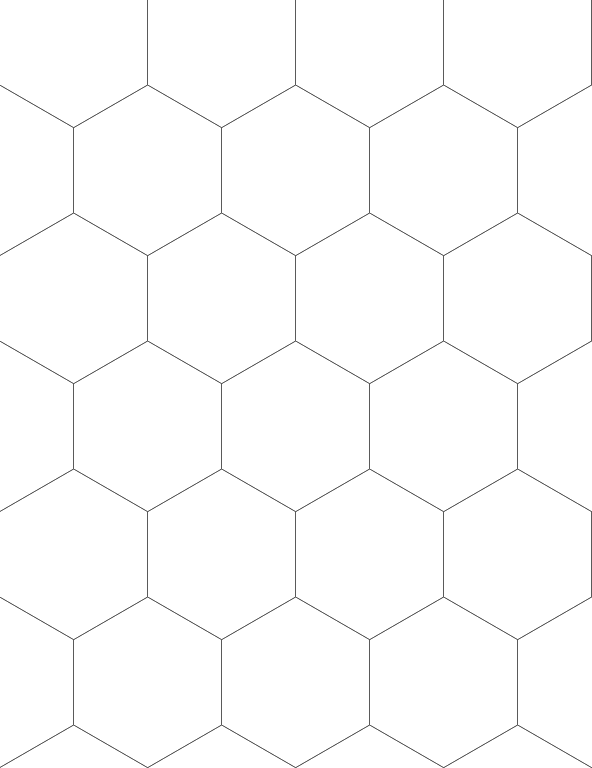
Reproduce this pattern procedurally as a WebGL 1 fragment shader.

```glsl
precision highp float;
// Thin dark outlines of pointy-top regular hexagons on white, four across and six
// staggered rows down. Each point is folded into its nearest cell, and the line is
// drawn where the distance to that cell's border is less than half its width.

uniform vec2 u_resolution;

const float SQRT3 = 1.7320508;

// Offset from the nearest hexagon centre; cells are one unit wide.
vec2 hexCell(vec2 p) {
    vec2 period = vec2(1.0, SQRT3);
    vec2 a = mod(p + 0.5 * period, period) - 0.5 * period;
    vec2 b = mod(p, period) - 0.5 * period;
    return dot(a, a) < dot(b, b) ? a : b;
}

// Distance from a point inside a cell to the cell's border.
float borderDistance(vec2 q) {
    q = abs(q);
    return 0.5 - max(q.x, dot(q, vec2(0.5, 0.5 * SQRT3)));
}

// Share of a pixel-wide box at distance d that a line of the given half width fills.
float lineCoverage(float d, float halfWidth, float pixel) {
    float upper = min(d + 0.5 * pixel, halfWidth);
    float lower = max(d - 0.5 * pixel, -halfWidth);
    return max(upper - lower, 0.0) / pixel;
}

void main() {
    vec2 uv = gl_FragCoord.xy / u_resolution;
    float halfWidth = 0.0023;

    // Four cells across, three double rows down; lower cell tips rest on the bottom edge.
    vec2 p = uv * vec2(4.0, 3.0 * SQRT3) - vec2(0.0, 1.0 / SQRT3);
    // Half a line's shift keeps the border lines whole at the right and bottom edges.
    p += vec2(halfWidth, -halfWidth);

    float pixel = 4.0 / u_resolution.x;
    float ink = lineCoverage(borderDistance(hexCell(p)), halfWidth, pixel);
    gl_FragColor = vec4(mix(vec3(1.0), vec3(0.05), ink), 1.0);
}
```
